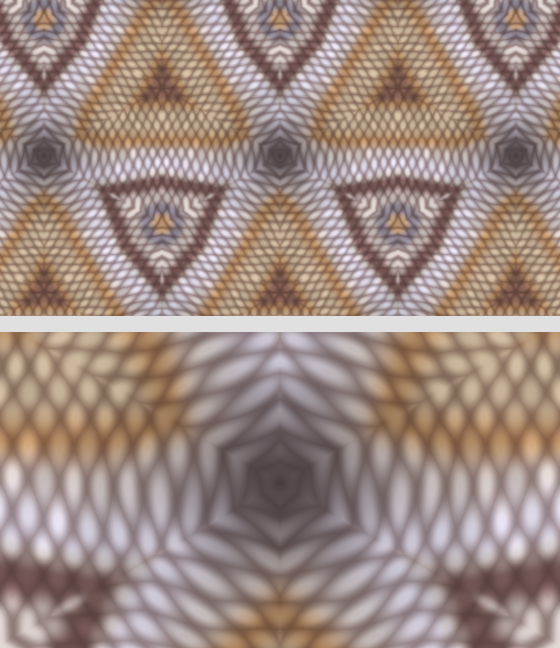
Top, the full canvas; bottom, a detail of the centre.
Reproduce this pattern procedurally as a Shadertoy shader.

```glsl
// Kaleidoscope of soft, beaded scales: the plane is folded by the mirrors of a
// triangular lattice into one equilateral wedge, which is coloured by a banded
// ramp between two corners and covered with staggered, slightly varied beads.

#define SIDE 0.431                  // wedge side, in canvas heights
#define CENTRE vec2(0.0, 0.007)     // a dark lattice point, from mid canvas
#define BEAD_PITCH vec2(0.066, 0.072)
#define BEAD_RADIUS vec2(0.060, 0.035)
#define BEAD_VARIATION 0.16
#define WARP 0.022
#define GAP_TINT vec3(0.69, 0.62, 0.61)
#define LAVENDER vec3(0.87, 0.85, 0.91)
#define PALE vec3(0.79, 0.75, 0.74)
#define MAUVE vec3(0.48, 0.36, 0.35)
#define OCHRE vec3(0.74, 0.58, 0.42)
#define SAND vec3(0.79, 0.71, 0.61)

const float PI = 3.14159265;
const float ROOT3 = 1.7320508;

float hash(vec2 p) {
    vec3 q = fract(vec3(p.xyx) * 0.1031);
    q += dot(q, q.yzx + 33.33);
    return fract((q.x + q.y) * q.z);
}

float noise(vec2 p) {
    vec2 i = floor(p), f = fract(p);
    f = f * f * (3.0 - 2.0 * f);
    return mix(mix(hash(i), hash(i + vec2(1, 0)), f.x),
               mix(hash(i + vec2(0, 1)), hash(i + vec2(1, 1)), f.x), f.y);
}

// Fold into the wedge: medallion at 0, ochre corner at (1, 0),
// dark corner at (0.5, 0.866).
vec2 foldToWedge(vec2 p) {
    vec2 cell = vec2(ROOT3, 3.0);
    vec2 a = mod(p + 0.5 * cell, cell) - 0.5 * cell;
    vec2 b = mod(p, cell) - 0.5 * cell;
    p = dot(a, a) < dot(b, b) ? a : b;
    float angle = abs(mod(atan(p.y, p.x) + PI / 6.0, PI / 1.5) - PI / 3.0);
    vec2 q = length(p) * vec2(cos(angle), sin(angle)) - vec2(0.5, 0.5 * ROOT3);
    return vec2(dot(q, vec2(0.5, -0.5 * ROOT3)), dot(q, vec2(-0.5 * ROOT3, -0.5)));
}

// Bands from the medallion centre (0) to the ochre centre (1)
vec3 bandColour(float d) {
    vec3 c = vec3(0.72, 0.58, 0.45);
    c = mix(c, vec3(0.57, 0.54, 0.59), smoothstep(0.04, 0.11, d));
    c = mix(c, PALE, smoothstep(0.13, 0.19, d));
    c = mix(c, MAUVE, smoothstep(0.22, 0.30, d));
    c = mix(c, PALE, smoothstep(0.33, 0.39, d));
    c = mix(c, LAVENDER, smoothstep(0.37, 0.43, d));
    c = mix(c, PALE, smoothstep(0.45, 0.54, d));
    c = mix(c, OCHRE, smoothstep(0.53, 0.61, d));
    c = mix(c, SAND, smoothstep(0.61, 0.71, d));
    c = mix(c, OCHRE, smoothstep(0.81, 0.89, d));
    return mix(c, vec3(0.51, 0.37, 0.32), smoothstep(0.87, 0.93, d));
}

// x: bead coverage, y: brightness of the covering beads
vec2 beads(vec2 p) {
    vec2 pitch = BEAD_PITCH * vec2(2.0, 1.0);
    vec2 result = vec2(0.0, 1.0);
    for (int k = 0; k < 2; k++) {
        vec2 g = p / pitch + 0.5 * float(k);
        vec2 id = floor(g) + 17.0 * float(k) + 40.0;
        vec2 jitter = 0.04 * (vec2(hash(id), hash(id + 9.0)) - 0.5);
        vec2 local = (fract(g) - 0.5 - jitter) * pitch / BEAD_RADIUS;
        float cover = 1.0 - smoothstep(0.15, 1.05, length(local));
        float tone = 1.0 + BEAD_VARIATION * (hash(id + 5.0) - 0.5);
        result = vec2(max(result.x, cover), mix(result.y, tone, cover));
    }
    return result;
}

void mainImage(out vec4 fragColor, in vec2 fragCoord) {
    vec2 uv = (fragCoord - 0.5 * iResolution.xy) / iResolution.y;
    vec2 p = foldToWedge((uv - CENTRE) / SIDE);

    // Round rings near the medallion, bulging then straight rows further out
    float slope = mix(0.18, 0.0, smoothstep(0.35, 0.65, p.x));
    float d = mix(length(p), p.x + slope * p.y, smoothstep(0.05, 0.19, p.x));
    vec2 warp = WARP * (vec2(noise(p * 6.0 + 3.0), noise(p * 6.0 + 21.0)) - 0.5);
    float bend = 0.10 * smoothstep(0.40, 0.85, p.y);
    vec3 base = bandColour(d - bend + warp.x);

    // Shade toward the dark corner, with soft mottling
    float darkDistance = length(p - vec2(0.5, 0.5 * ROOT3));
    base = mix(vec3(0.34, 0.29, 0.29), base, smoothstep(-0.04, 0.36, darkDistance));
    base *= mix(1.0, 0.90, smoothstep(0.20, 0.55, p.y));
    base *= 0.94 + 0.12 * noise(p * 9.0 + 50.0);

    // Beads over warm gaps; dark bands keep less relief
    vec2 bead = beads(vec2(d, p.y) + warp);
    float relief = smoothstep(0.20, 0.52, base.g);
    vec3 gap = base * mix(vec3(0.85), GAP_TINT, relief);
    vec3 colour = mix(gap, base * bead.y * 1.04, bead.x);

    // Thin pale seam inside each mauve corner
    float seam = 1.0 - smoothstep(0.0, 0.022, dot(p, vec2(0.5 * ROOT3, -0.5)));
    seam *= 1.0 - smoothstep(0.01, 0.06, abs(length(p) - 0.41));
    colour = mix(colour, PALE, 0.5 * seam);

    fragColor = vec4(clamp(colour, 0.0, 1.0), 1.0);
}
```
